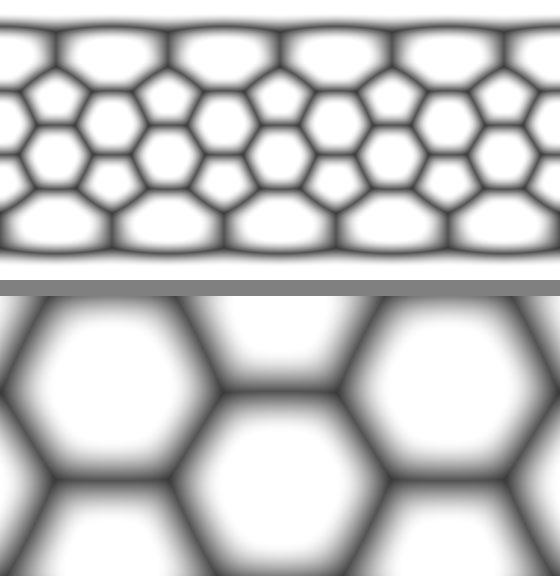
Top: the whole. Bottom: its middle third, enlarged.
Reproduce this pattern procedurally as a Shadertoy shader.

```glsl
// Soft dark seams of a truncated icosahedron, unrolled as a longitude-latitude map.

const float PI = 3.14159265;
const int AXIS_COUNT = 16;            // each axis carries two opposite faces
const float PENTAGON_WEIGHT = 0.98;   // below 1 shrinks the pentagons
const float SEAM_BLEND = 0.03;        // rounding where seams meet, in radians
const float SEAM_START = -0.096;      // ramp limits, in radians from the seam
const float SEAM_END = 0.154;

vec3 sphereDirection(float azimuth, float polar) {
    return vec3(sin(polar) * vec2(cos(azimuth), sin(azimuth)), cos(polar));
}

// Weighted face centre: the pole, then five groups of one pentagon and two hexagons
vec3 faceAxis(int index) {
    if (index == 0) return vec3(0.0, 0.0, PENTAGON_WEIGHT);
    int kind = (index - 1) % 3;
    float azimuth = float((index - 1) / 3) * PI * 0.4;
    if (kind == 0) {
        return PENTAGON_WEIGHT * sphereDirection(azimuth + PI * 0.2, radians(63.435));
    }
    return sphereDirection(azimuth, radians(kind == 1 ? 37.377 : 79.188));
}

// Of two opposite faces, the one on the viewer's side
vec3 facingAxis(int index, vec3 direction) {
    vec3 axis = faceAxis(index);
    return dot(direction, axis) < 0.0 ? -axis : axis;
}

int nearestFace(vec3 direction) {
    int nearest = 0;
    float closest = -1.0;
    for (int i = 0; i < AXIS_COUNT; i++) {
        float closeness = dot(direction, facingAxis(i, direction));
        if (closeness > closest) {
            closest = closeness;
            nearest = i;
        }
    }
    return nearest;
}

// Smooth minimum of the distances to the planes between neighbouring faces
float seamDistance(vec3 direction, float blend) {
    int nearest = nearestFace(direction);
    vec3 home = facingAxis(nearest, direction);
    float total = 0.0;
    for (int i = 0; i < AXIS_COUNT; i++) {
        if (i == nearest) continue;
        vec3 normal = normalize(home - facingAxis(i, direction));
        total += exp(-dot(direction, normal) / blend);
    }
    return -blend * log(total);
}

void mainImage(out vec4 fragColor, in vec2 fragCoord) {
    vec2 uv = fragCoord / iResolution.xy;
    vec3 direction = sphereDirection(uv.x * 2.0 * PI, (1.0 - uv.y) * PI);
    float shade = smoothstep(SEAM_START, SEAM_END, seamDistance(direction, SEAM_BLEND));
    fragColor = vec4(vec3(shade), 1.0);
}
```
